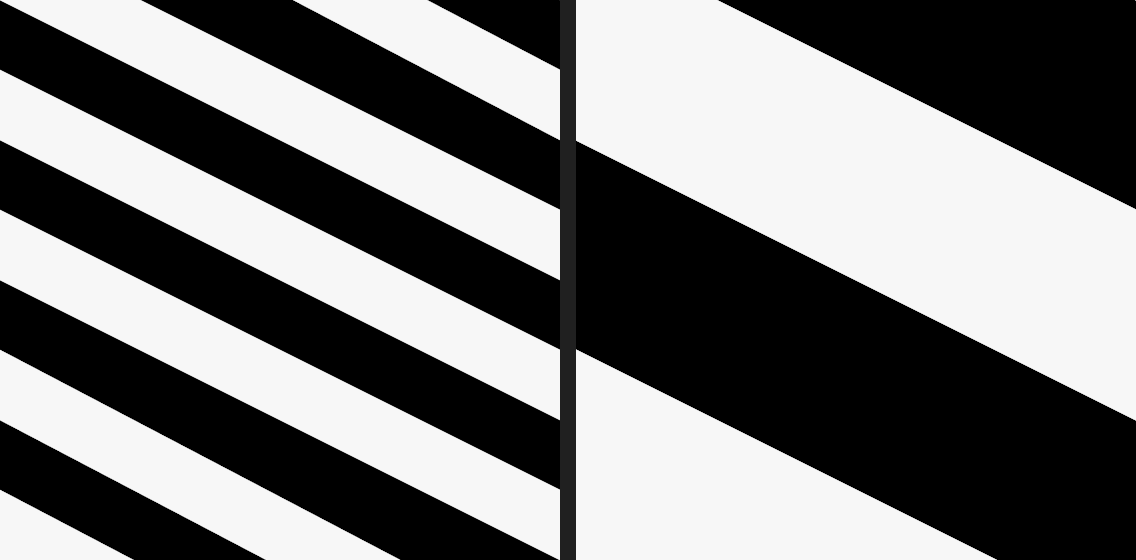
Left, the full canvas; right, a detail of the centre.
Reproduce this pattern procedurally as a Shadertoy shader.

```glsl
// Broad slanted black and white stripes, slightly steeper in two opposite corners.

const vec3 DARK = vec3(0.0);
const vec3 LIGHT = vec3(0.97);
const float STRIPES = 8.0;          // light plus dark stripes down one side
const float SLOPE = 0.5;            // fall per unit of width
const float CORNER_SLOPE = 0.525;   // fall inside the corner stripes
const float LOWER_CORNER = 4.5;     // stripe coordinate where the lower corner begins
const float UPPER_CORNER = -1.5;    // stripe coordinate where the upper corner ends
const float LIGHT_HALF_WIDTH = 0.503;
const float GAMMA = 2.2;

// Stripe coordinate: whole numbers lie on the edges; p.y runs downwards
float stripeCoord(vec2 p) {
    float s = STRIPES * (p.y - SLOPE * p.x);
    float tilt = STRIPES * (CORNER_SLOPE - SLOPE);

    // Corner stripes pivot about the left or the right side
    if (s > LOWER_CORNER) s -= tilt * p.x;
    else if (s < UPPER_CORNER) s += tilt * (1.0 - p.x);
    return s;
}

// Signed distance to the nearest light stripe, in stripe widths
float lightStripe(float s) {
    float fromCentre = abs(mod(s - 0.5, 2.0) - 1.0);
    return fromCentre - LIGHT_HALF_WIDTH;
}

void mainImage(out vec4 fragColor, in vec2 fragCoord) {
    vec2 p = fragCoord / iResolution.xy;
    p.y = 1.0 - p.y;

    // Size of one pixel across the stripes
    float pixel = STRIPES * length(vec2(SLOPE, 1.0) / iResolution.xy);
    float coverage = clamp(0.5 - lightStripe(stripeCoord(p)) / pixel, 0.0, 1.0);

    // Blend the edges in linear light
    vec3 linearColor = mix(pow(DARK, vec3(GAMMA)), pow(LIGHT, vec3(GAMMA)), coverage);
    fragColor = vec4(pow(linearColor, vec3(1.0 / GAMMA)), 1.0);
}
```
